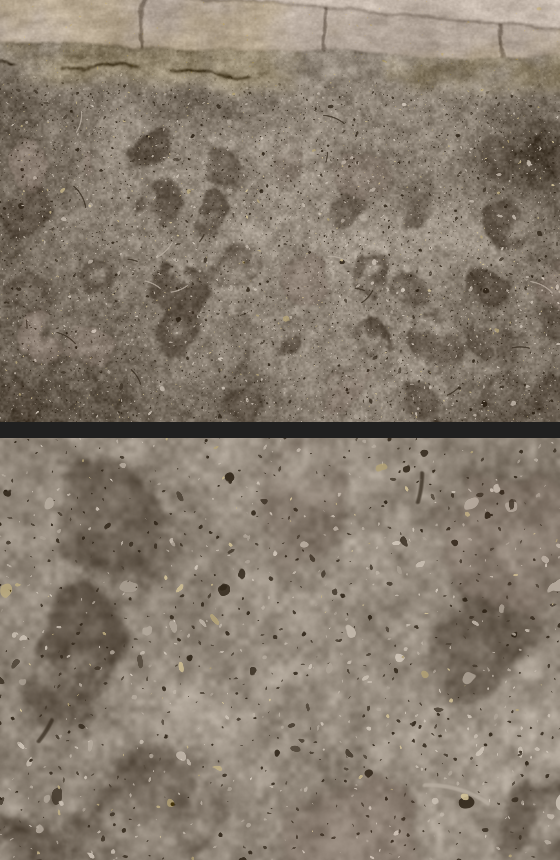
Top: the whole. Bottom: its middle third, enlarged.
Reproduce this texture procedurally as a Shadertoy shader.

```glsl
// Dusty floor of worn cobbles set in sandy grit, below a pale stone kerb.

float hash(vec2 p) {
    vec3 q = fract(p.xyx * vec3(.1031, .1030, .0973));
    q += dot(q, q.yzx + 33.33);
    return fract((q.x + q.y) * q.z);
}

vec2 hash2(vec2 p) { return vec2(hash(p), hash(p + 71.3)); }

mat2 turn(float a) { return mat2(cos(a), sin(a), -sin(a), cos(a)); }

float noise(vec2 p) {
    vec2 i = floor(p), f = fract(p);
    f *= f * (3. - 2. * f);
    return mix(mix(hash(i), hash(i + vec2(1, 0)), f.x),
               mix(hash(i + vec2(0, 1)), hash(i + 1.), f.x), f.y);
}

float fbm(vec2 p) {
    float sum = 0., amp = .52;
    for (int i = 0; i < 5; i++) {
        sum += amp * noise(p);
        p = turn(.6) * p * 2.03 + 17.;
        amp *= .5;
    }
    return sum;
}

// Soft round stain, 1 at its centre
float stain(vec2 p, vec2 centre, vec2 size) {
    vec2 q = (p - centre) / size;
    return exp(-dot(q, q));
}

// Rough rounded stones on a jittered grid, partly buried in sand
void addCobbles(vec2 p, float grain, inout float tone, inout float warmth) {
    vec2 cell = vec2(.155, .138);
    vec2 home = floor(p / cell);
    float rough = (fbm(p * 26.) - .5) * .034;
    float dust = fbm(p * 17. + 40.);
    for (int k = 0; k < 9; k++) {
        vec2 id = home + vec2(k % 3 - 1, k / 3 - 1);
        vec2 rnd = hash2(id + 5.7);
        vec2 centre = (id + .5 + (rnd - .5) * .55) * cell;
        if (hash(id + 23.) < .2 || centre.y > .66) continue;
        float size = mix(.042, .07, hash(id + 31.));
        vec2 radii = size * vec2(1., mix(.6, .92, rnd.x));
        vec2 q = abs(turn(rnd.y * 3.1) * (p - centre)) / radii;
        float d = (pow(dot(pow(q, vec2(2.5)), vec2(1)), .4) - 1.) * radii.y + rough;
        float pale = smoothstep(.62, .9, hash(id + 47.) + .25 * smoothstep(.5, .1, centre.x));
        float wear = mix(.6, 1., hash(id + 59.)) * smoothstep(.74, .5, dust);
        float stone = mix(.06, .44, pale) + grain * .75 + .1 * smoothstep(0., -.04, d);
        tone -= .13 * exp(-pow(d / .006, 2.)) * wear;
        float mask = smoothstep(.005, -.006, d) * wear;
        tone = mix(tone, stone, mask);
        warmth += mask * mix(.15, .6, pale);
    }
}

// Chips and crumbs: x is the tone, y the cover, z the yellow tint
vec3 grit(vec2 p, float freq, float density) {
    vec2 g = p * freq, id = floor(g);
    vec2 rnd = hash2(id + freq);
    if (hash(id + freq * 1.7) > density) return vec3(0);
    vec2 q = turn(rnd.x * 6.3) * (fract(g) - .5 - (rnd - .5) * .4);
    q.y *= mix(1., 2.3, rnd.y);
    q += (noise(g * 5.) - .5) * .12;
    float radius = mix(.07, .23, pow(hash(id + 83.), 2.));
    float blur = 1.3 * freq / iResolution.y;
    float kind = hash(id + 97.);
    float tone = kind < .55 ? mix(-.35, .05, rnd.y) : mix(.75, 1.15, rnd.x);
    return vec3(tone, smoothstep(radius + blur * .5, radius - blur * .5, length(q)) * .85,
                step(.92, kind));
}

// Thin straws and twigs
void addStraws(vec2 p, inout float tone) {
    for (float i = 0.; i < 18.; i++) {
        vec2 q = p - hash2(vec2(i, 3.)) * vec2(1.33, .78);
        q = turn(hash(vec2(i, 9.)) * 3.14) * q;
        float halfLength = mix(.008, .03, hash(vec2(i, 14.)));
        q.y += q.x * q.x * 6.;
        q.x -= clamp(q.x, -halfLength, halfLength);
        float cover = smoothstep(.0026, .0005, length(q)) * .75;
        tone = mix(tone, mod(i, 3.) < 1. ? .9 : -.2, cover);
    }
}

void mainImage(out vec4 fragColor, in vec2 fragCoord) {
    vec2 p = fragCoord / iResolution.y;
    float broad = fbm(p * 7.) - .5;
    float grain = (fbm(p * 58.) - .5) * .5 + (noise(p * 190.) - .5) * .24;
    float warmth = 0., yellow = 0.;

    // Sand, brightest in the middle, with damp patches
    float tone = .64 - .33 * smoothstep(.15, .85, length(p - vec2(.76, .56)));
    tone += broad * .5 + grain;
    tone -= .34 * stain(p + broad * .1, vec2(.55, .74), vec2(.14, .045));
    tone -= .42 * stain(p + broad * .1, vec2(1.27, .6), vec2(.17, .07));
    tone -= .3 * stain(p, vec2(.98, .56), vec2(.08, .07));
    tone -= .25 * stain(p, vec2(.05, .08), vec2(.2, .13));
    addCobbles(p, grain, tone, warmth);

    for (float i = 0.; i < 3.; i++) {
        vec3 chip = grit(turn(i) * p, 30. * exp2(i * .95), .3 + .06 * i);
        tone = mix(tone, chip.x, chip.y);
        yellow += chip.y * chip.z;
    }
    addStraws(p, tone);

    // Crumbling rubble at the foot of the kerb
    float edge = .9 - .03 * p.x + (fbm(p * vec2(9, 4)) - .5) * .035;
    float rubble = smoothstep(edge - .12, edge - .06, p.y + broad * .06);
    float crumbs = .58 + (fbm(p * vec2(15, 24)) - .5) * .9 + grain * .7;
    tone = mix(tone, crumbs, rubble * .8);
    float crevice = exp(-pow((p.y - edge + .055 + broad * .05) / .005, 2.));
    tone -= .55 * crevice * smoothstep(.48, .62, noise(p * vec2(11, 5) + 8.));

    // Kerb blocks with ragged joints and a paler course above
    float kerb = smoothstep(edge - .005, edge + .006, p.y);
    float seam = p.y - (1.05 - .09 * p.x) - (fbm(p * 14.) - .5) * .025;
    float upper = smoothstep(-.004, .004, seam);
    float block = .83 + broad * .35 + (fbm(p * vec2(18, 55)) - .5) * .35 + grain * .45;
    block += upper * .14 - .3 * exp(-pow(seam / .005, 2.));
    float joint = abs(fract((p.x - .34 + (fbm(p * 20.) - .5) * .03) / .425 + .5) - .5) * .425;
    block -= .45 * smoothstep(.009, .001, joint) * (1. - upper);
    tone = mix(tone, block, kerb);
    tone -= .2 * exp(-pow((p.y - edge) / .006, 2.)) * noise(p * 16.);
    warmth = mix(warmth, .5, kerb);
    yellow += max(kerb, rubble) * (1. - upper) * .35 * smoothstep(.4, .65, fbm(p * 5. + 3.));

    vec3 colour = vec3(.31, .27, .22) + .46 * max(tone, -.4);
    colour += vec3(.018, -.004, .002) * warmth + vec3(.03, .005, -.12) * yellow;
    fragColor = vec4(clamp(colour, 0., 1.), 1);
}
```
